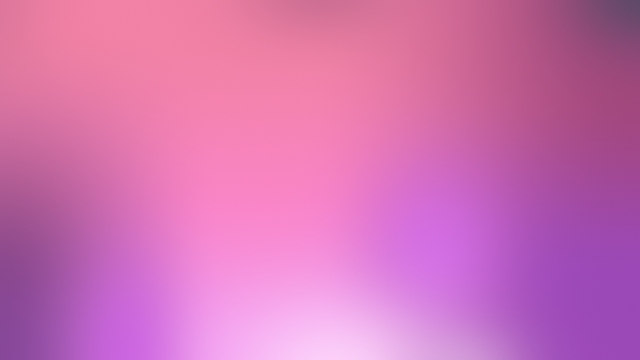
Give the GLSL for this background, as a Shadertoy shader.

```glsl
// Soft blurred backdrop: rose and orchid haze with violet sides and a pale glow from below.

#define ROSE    vec3(0.95, 0.51, 0.65)
#define PINK    vec3(0.98, 0.52, 0.78)
#define ORCHID  vec3(0.95, 0.60, 0.93)
#define DUSK    vec3(0.64, 0.28, 0.49)
#define VIOLET  vec3(0.61, 0.285, 0.72)
#define LILAC   vec3(0.84, 0.43, 0.93)
#define PURPLE  vec3(0.80, 0.36, 0.90)
#define SHADE   vec3(0.70, 0.38, 0.52)
#define SLATE   vec3(0.34, 0.29, 0.40)
#define PALE    vec3(0.99, 0.84, 0.98)

// Smooth ramp that is 1 below lo and 0 above hi.
float fall(float lo, float hi, float x) {
    return 1.0 - smoothstep(lo, hi, x);
}

// Blends a soft elliptical spot of light or shade over the colour.
void glow(inout vec3 col, vec2 uv, vec2 center, vec2 radius, vec3 tint, float strength) {
    vec2 d = (uv - center) / radius;
    col = mix(col, tint, strength * exp(-dot(d, d)));
}

// Fine noise, below one colour step, to avoid banding.
float hash(vec2 p) {
    return fract(sin(dot(p, vec2(12.99, 78.23))) * 43758.5);
}

void mainImage(out vec4 fragColor, in vec2 fragCoord) {
    vec2 uv = fragCoord / iResolution.xy;

    // Vertical base: rose above, pink in the middle, orchid below
    vec3 col = mix(ROSE, PINK, fall(0.35, 0.9, uv.y));
    col = mix(col, ORCHID, fall(0.0, 0.5, uv.y));

    // Left side: plum that turns bluer downward
    vec3 plum = mix(vec3(0.55, 0.28, 0.48), vec3(0.53, 0.28, 0.60), fall(0.0, 0.6, uv.y));
    col = mix(col, plum, fall(0.0, 0.35, uv.x) * fall(0.2, 0.95, uv.y));
    glow(col, uv, vec2(0.20, 0.0), vec2(0.09, 0.30), PURPLE, 0.75);

    // Right side: dusky rose above, violet below
    col = mix(col, DUSK, smoothstep(0.47, 1.0, uv.x));
    col = mix(col, VIOLET, smoothstep(0.5, 0.9, uv.x) * fall(0.2, 0.75, uv.y));
    glow(col, uv, vec2(0.68, 0.30), vec2(0.12, 0.25), LILAC, 0.8);

    // Shades along the top edge
    glow(col, uv, vec2(0.50, 1.03), vec2(0.13, 0.14), SHADE, 0.6);
    glow(col, uv, vec2(-0.03, 1.0), vec2(0.10, 0.25), SHADE, 0.38);
    glow(col, uv, vec2(1.02, 1.03), vec2(0.13, 0.17), SLATE, 0.95);

    // Pale light from the bottom edge, with a dimmer haze to its right
    glow(col, uv, vec2(0.53, -0.05), vec2(0.17, 0.22), PALE, 0.95);
    glow(col, uv, vec2(0.72, -0.03), vec2(0.10, 0.12), vec3(0.86, 0.70, 0.88), 0.6);

    col += (hash(fragCoord) - 0.5) / 255.0;
    fragColor = vec4(clamp(col, 0.0, 1.0), 1.0);
}
```
